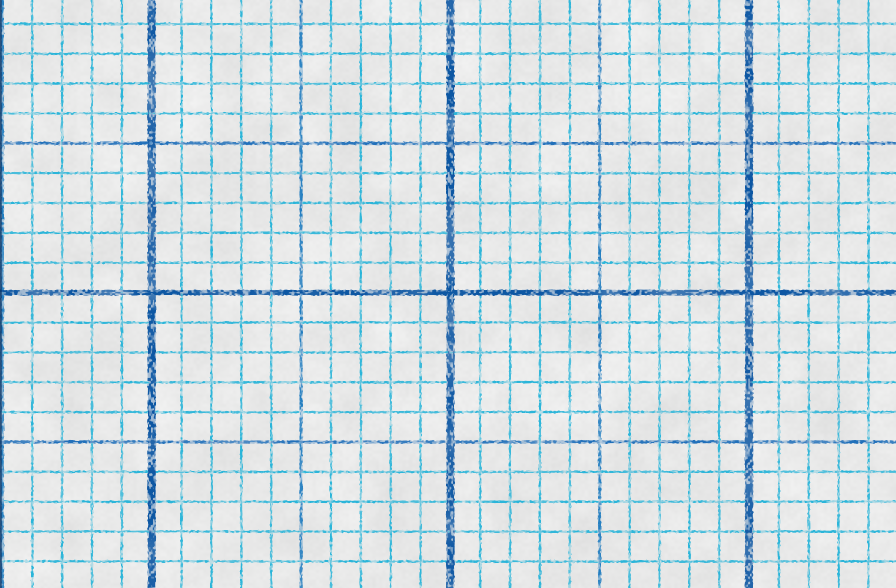
A Shadertoy shader for this pattern:

```glsl
// Worn blue graph paper: a fine cyan grid with a blue rule every five cells
// and a heavy one every ten. Distance to the nearest rule gives each line;
// value noise breaks up the ink and mottles the paper.

float hash(vec2 p) {
    return fract(sin(dot(p, vec2(127.1, 311.7))) * 43758.5453);
}

float noise(vec2 p) {
    vec2 i = floor(p), f = fract(p);
    f = f * f * (3.0 - 2.0 * f);
    return mix(mix(hash(i), hash(i + vec2(1, 0)), f.x),
               mix(hash(i + vec2(0, 1)), hash(i + vec2(1, 1)), f.x), f.y);
}

float fbm(vec2 p) {
    float sum = 0.0, amp = 0.5;
    for (int i = 0; i < 5; i++) {
        sum += amp * noise(p);
        p = p * 2.1 + 17.3;
        amp *= 0.5;
    }
    return sum;
}

// Paper with the rules of one axis; "across" is measured in cells
vec3 inkRules(vec3 paper, float across, float along, float heavyHalf, float mediumInk, float pixel) {
    float id = floor(across + 0.5);
    float isHeavy = 1.0 - step(0.5, mod(id, 10.0));
    float isMedium = 1.0 - step(0.5, mod(id, 5.0)) - isHeavy;

    // Ragged edge and streaked, speckled ink
    vec2 grain = vec2(across * 17.0, along * 11.0) + id * 3.7;
    float dist = abs(across - id) + (noise(grain * 1.3 + 50.0) - 0.5) * 0.045;
    float halfWidth = mix(mix(0.037, 0.05, isMedium), heavyHalf, isHeavy);
    float cover = clamp((halfWidth - dist) / pixel + 0.5, 0.0, 1.0);
    float wear = smoothstep(0.12, 0.62, noise(grain));
    float fade = 0.8 + 0.35 * noise(vec2(along * 1.4, id * 5.3));

    // Fine ink thins out where it meets a crossing rule
    float crossing = smoothstep(0.11, 0.03, abs(fract(along + 0.5) - 0.5));
    float thin = 1.0 - 0.3 * crossing * (1.0 - isHeavy);

    vec3 ink = mix(vec3(0.17, 0.71, 0.85), vec3(0.13, 0.44, 0.73), isMedium * mediumInk);
    ink = mix(ink, vec3(0.05, 0.34, 0.64), isHeavy);
    float alpha = cover * mix(0.32, 0.95, wear) * fade * thin;
    return mix(paper, ink, min(alpha, 1.0));
}

void mainImage(out vec4 fragColor, in vec2 fragCoord) {
    // Thirty cells across; heavy rules cross at the origin of p
    float pixel = 30.0 / iResolution.x;
    vec2 p = fragCoord * pixel - vec2(5.08, 9.89);

    // Mottled paper with fibre grain
    float mottle = fbm(p * 0.75 + 40.0) - 0.48;
    float grain = noise(p * 9.0) - 0.5;
    vec3 paper = vec3(0.912, 0.913, 0.912) + 0.075 * mottle + 0.018 * grain;

    // Both sets of rules, the darker ink winning
    vec3 vertical = inkRules(paper, p.x, p.y, 0.135, 0.8, pixel);
    vec3 horizontal = inkRules(paper, p.y, p.x + 91.0, 0.09, 1.0, pixel);
    vec3 color = min(vertical, horizontal);

    // Dark rule along the left edge
    float edge = clamp((0.06 - (p.x + 5.08)) / pixel + 0.5, 0.0, 1.0);
    color = mix(color, vec3(0.04, 0.22, 0.42), edge * 0.85);

    fragColor = vec4(color, 1.0);
}
```
